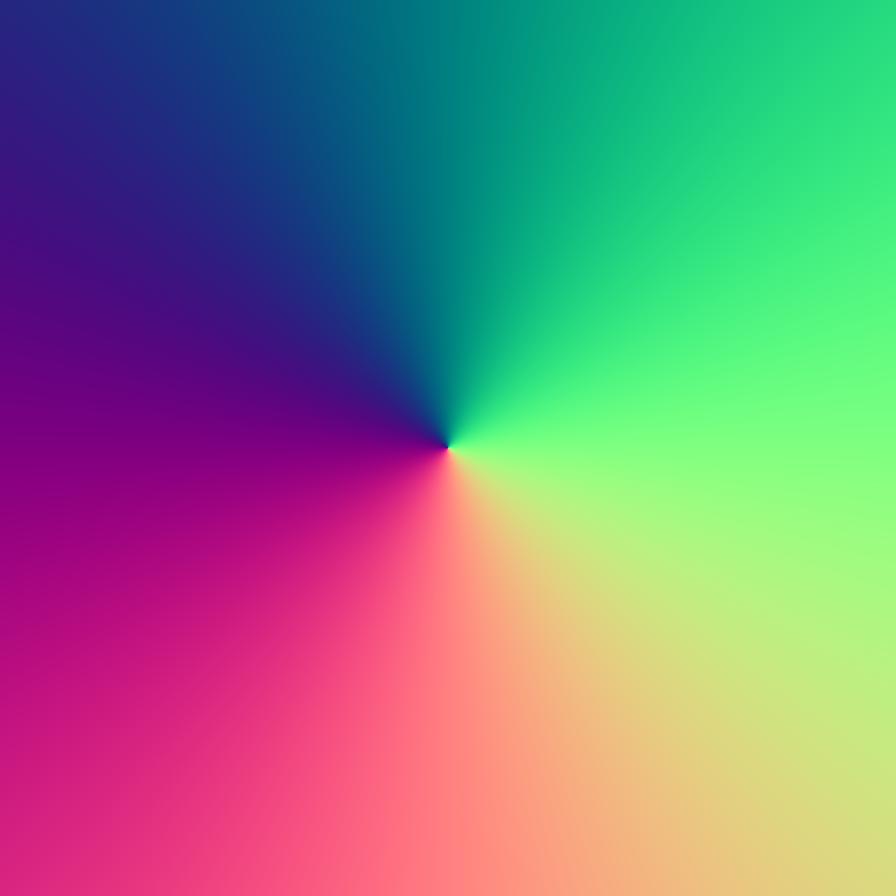
Give the GLSL for this background, as a WebGL 1 fragment shader.

```glsl
precision highp float;

uniform vec2 u_resolution;

#define CENTER vec2(0.5, 0.5)
#define MID_LEVEL 0.5
#define SWING 0.5
#define BLUE_LEVEL 0.5
#define MIN_RADIUS 0.00001

// Unit vector pointing away from the center, safe at the center itself
vec2 outwardDirection(vec2 offset) {
  return offset / max(length(offset), MIN_RADIUS);
}

// Red grows downward, green grows to the right, blue stays level
vec3 directionColor(vec2 direction) {
  vec2 redGreen = MID_LEVEL + SWING * vec2(-direction.y, direction.x);
  return vec3(redGreen, BLUE_LEVEL);
}

void main() {
  // Canvas units, with the shorter side as one
  float canvasScale = min(u_resolution.x, u_resolution.y);
  vec2 offset = (gl_FragCoord.xy - CENTER * u_resolution) / canvasScale;

  gl_FragColor = vec4(directionColor(outwardDirection(offset)), 1.0);
}
```
